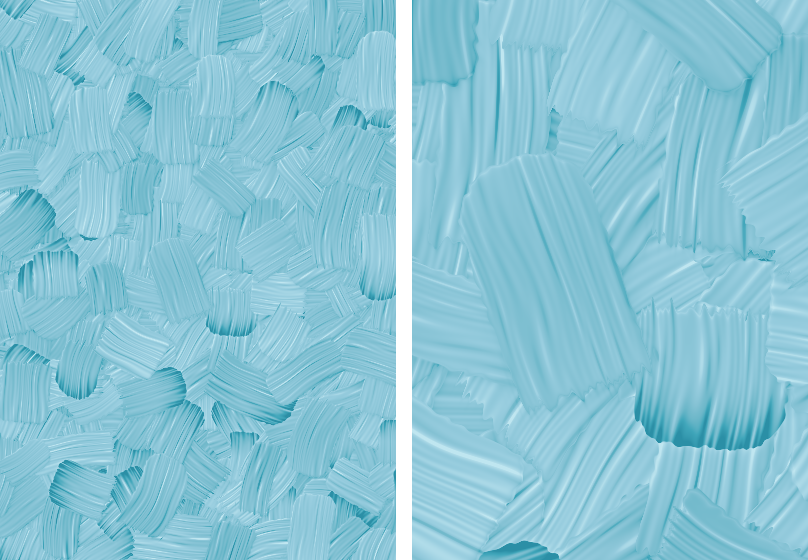
Left, the full canvas; right, a detail of the centre.
Give the GLSL for this texture, as a Shadertoy shader.

```glsl
#define LAYERS 6
#define CELL 0.17          // spacing of strokes, in canvas widths
#define BRISTLE_FREQ 290.0 // coarsest bristle grooves
#define BRISTLE_DEPTH 0.27
#define TONE_MEAN 0.79
#define TONE_SPREAD 0.50
#define LEAN 0.55          // favoured tilt from vertical, radians
#define DEEP_SHARE 0.24    // share of strokes with a dark scooped end
#define DEEP_REACH 0.026

const vec3 DARKEST = vec3(0.17, 0.56, 0.65);
const vec3 DEEP    = vec3(0.25, 0.65, 0.73);
const vec3 SHADE   = vec3(0.43, 0.72, 0.79);
const vec3 BODY    = vec3(0.52, 0.76, 0.83);
const vec3 LIGHT   = vec3(0.59, 0.80, 0.87);
const vec3 GLINT   = vec3(0.75, 0.90, 0.94);
const vec2 LIGHT_DIR = vec2(-0.6, 0.8);

vec4 hash4(vec3 k) {
    vec4 h = fract(k.xyzx * vec4(0.1031, 0.1030, 0.0973, 0.1099));
    h += dot(h, h.wzxy + 33.33);
    return fract((h.xxyz + h.yzzw) * h.zywx);
}

// Uneven grooves along y, from layered warped sines
float bristles(vec2 q, float seed) {
    q.x += 0.006 * sin(q.x * 70.0 + seed) + 0.002 * sin(q.y * 31.0 + seed);
    float sum = 0.0, freq = BRISTLE_FREQ;
    for (int i = 0; i < 4; i++) {
        float k = float(i) + 1.0;
        float bend = 1.1 * sin(q.y * (17.0 + 9.0 * k) + seed * k + q.x * 40.0);
        float swell = 0.65 + 0.35 * sin(q.x * 63.0 * k + q.y * 21.0 + seed * 1.7);
        sum += swell * sin(q.x * freq + seed * k * 2.3 + bend);
        freq *= 1.49;
    }
    return sum * 0.6;
}

// Box rounded strongly at its far end, slightly at its near end
float strokeDistance(vec2 q, vec2 halfSize, float roundness) {
    float r = halfSize.x * (q.y > 0.0 ? roundness : 0.18);
    vec2 e = abs(q) - halfSize + r;
    return length(max(e, 0.0)) + min(max(e.x, e.y), 0.0) - r;
}

// Lays one stroke over the tone already on the canvas
float paintStroke(float tone, vec2 p, vec4 a, vec4 b, float pixel) {
    float angle = LEAN + (a.z - 0.5) * 1.1;
    if (b.w > 0.62) angle = a.z * 3.1416;
    if (fract(b.w * 17.0) > 0.55) angle += 3.1416;
    vec2 along = vec2(sin(angle), cos(angle));
    vec2 across = vec2(along.y, -along.x);
    vec2 q = vec2(dot(p, across), dot(p, along));
    q.x += (a.w - 0.5) * 3.0 * q.y * q.y;

    vec2 halfSize = vec2(mix(0.036, 0.066, b.x), mix(0.055, 0.112, b.y));
    float d = strokeDistance(q, halfSize, mix(0.3, 0.95, b.z));
    if (d > 0.022) return tone;

    // Ragged outline, torn most at the near end
    float seed = 40.0 * fract(a.w * 7.0 + b.x);
    float groove = bristles(q, seed);
    float tear = 1.0 - smoothstep(-1.0, -0.5, q.y / halfSize.y);
    d += groove * (0.0008 + 0.0045 * tear);
    d += 0.0011 * sin(q.y * 260.0 + seed + 2.0 * sin(q.x * 210.0 + q.y * 90.0));

    // Paint body with grooves, ridge glints and a slow drift of tone
    float relief = mix(0.55, 1.25, fract(b.y * 13.0));
    float paint = TONE_MEAN + TONE_SPREAD * (fract(b.z * 11.0) - 0.5);
    paint += 0.12 * sin(q.y * 19.0 + seed) + BRISTLE_DEPTH * relief * groove;
    paint += 0.30 * relief * smoothstep(0.85, 1.5, groove);
    paint -= 0.22 * relief * smoothstep(0.8, 1.4, -groove);

    // Scooped end in shadow
    float scooped = step(fract(a.w * 5.0 + b.w * 3.0), DEEP_SHARE);
    float end = smoothstep(-0.1, 0.7, q.y / halfSize.y);
    float scoop = exp(min(d, 0.0) / DEEP_REACH);
    paint -= scooped * end * scoop * (1.0 - 0.35 * groove);

    // Rim lit from the upper left
    vec2 normal = normalize(across * q.x / halfSize.x + along * q.y / halfSize.y + 1e-4);
    float facing = dot(normal, LIGHT_DIR);
    float rim = exp(-abs(d + 0.002) / 0.0018);
    paint += 0.38 * rim * facing * (1.0 - scooped * end);

    // Shadow around the stroke, or a raised lip at a scooped end
    float halo = exp(-max(d, 0.0) / 0.0035);
    tone += halo * mix(-0.16 + 0.16 * facing, 0.35, scooped * end);
    return mix(tone, paint, 1.0 - smoothstep(-pixel, pixel, d));
}

vec3 toneColor(float t) {
    float s = clamp(t, -0.35, 1.6) * 3.0;
    vec3 c = mix(DARKEST, DEEP, clamp(s + 1.0, 0.0, 1.0));
    c = mix(c, SHADE, clamp(s, 0.0, 1.0));
    c = mix(c, BODY, clamp(s - 1.0, 0.0, 1.0));
    c = mix(c, LIGHT, clamp(s - 2.0, 0.0, 1.0));
    return mix(c, GLINT, clamp((s - 3.0) / 1.8, 0.0, 1.0));
}

void mainImage(out vec4 fragColor, in vec2 fragCoord) {
    vec2 p = fragCoord / iResolution.x;
    float pixel = 0.7 / iResolution.x;
    float tone = TONE_MEAN + 0.2 * bristles(p.yx, 3.0);

    for (int layer = 0; layer < LAYERS; layer++) {
        float level = float(layer);
        vec2 grid = p / CELL + level * vec2(0.37, 0.61) + 20.0;
        vec2 home = floor(grid);
        for (int j = -1; j <= 1; j++)
        for (int i = -1; i <= 1; i++) {
            vec2 cell = home + vec2(i, j);
            vec4 a = hash4(vec3(cell, level * 7.0 + 1.0));
            vec4 b = hash4(vec3(cell + 51.0, level * 7.0 + 4.0));
            tone = paintStroke(tone, (grid - cell - a.xy) * CELL, a, b, pixel);
        }
    }
    fragColor = vec4(toneColor(tone), 1.0);
}
```
